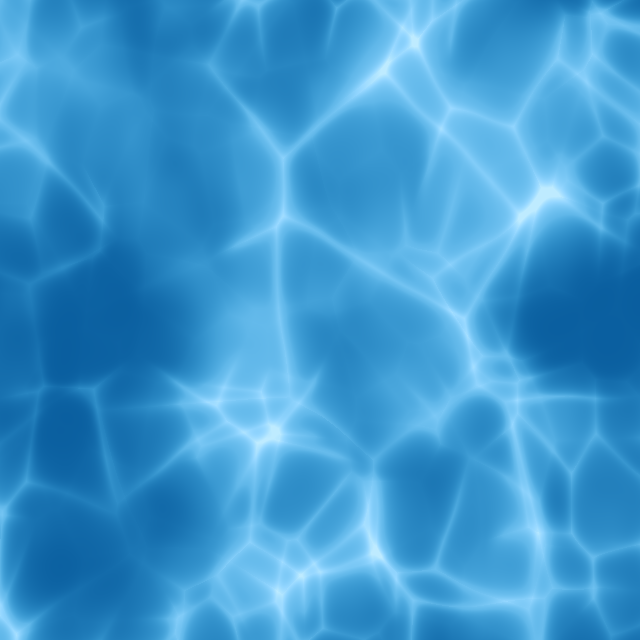
Give the GLSL for this texture, as a three.js fragment shader.

```glsl
varying vec2 vUv;

#define CELLS 3.9
#define CELL_GROWTH 1.55
#define STRETCH vec2(1.1, 0.92)
#define WARP 0.05
#define LINE_LIGHT 0.42
#define GLOW_LIGHT 0.25
#define CELL_TINT 0.26
#define DEPTH_CONTRAST 1.3
#define BASE_LEVEL 0.16
#define DEEP_BLUE vec3(0.06, 0.40, 0.65)
#define MID_GAIN vec3(0.29, 0.40, 0.35)
#define HIGHLIGHT_GAIN vec3(0.23, 0.04, 0.0)

float hash(vec2 p) {
  return fract(sin(dot(p, vec2(127.1, 311.7))) * 43758.55);
}

vec2 hash2(vec2 p) {
  return vec2(hash(p), hash(p + vec2(37.3, 17.9)));
}

float noise(vec2 p) {
  vec2 i = floor(p);
  vec2 f = p - i;
  f = f * f * f * (f * (f * 6.0 - 15.0) + 10.0);
  float low = mix(hash(i), hash(i + vec2(1.0, 0.0)), f.x);
  float high = mix(hash(i + vec2(0.0, 1.0)), hash(i + vec2(1.0, 1.0)), f.x);
  return mix(low, high, f.y);
}

vec2 noise2(vec2 p) {
  return vec2(noise(p), noise(p + vec2(51.7, 23.1))) - 0.5;
}

// Web of light: x = thin lines, y = glow around them, z = soft tint per cell
vec3 lightWeb(vec2 p, float scale, float lineWidth) {
  vec2 q = p * scale;
  vec2 cell = floor(q);
  vec2 f = q - cell;

  // Nearest site
  vec2 nearId = vec2(0.0);
  vec2 nearSite = vec2(0.0);
  float best = 1e3;
  for (int y = -1; y <= 1; y++) {
    for (int x = -1; x <= 1; x++) {
      vec2 id = vec2(float(x), float(y));
      vec2 site = id + hash2(cell + id) - f;
      float d = dot(site, site);
      if (d < best) {
        best = d;
        nearId = id;
        nearSite = site;
      }
    }
  }

  // Light gathered from every border of the nearest cell
  float line = 0.0;
  float glow = 0.0;
  float tint = 0.0;
  float total = 0.0;
  for (int y = -2; y <= 2; y++) {
    for (int x = -2; x <= 2; x++) {
      vec2 id = nearId + vec2(float(x), float(y));
      vec2 site = id + hash2(cell + id) - f;
      float weight = exp(-5.0 * (dot(site, site) - best));
      tint += weight * hash(cell + id + 71.0);
      total += weight;
      vec2 between = site - nearSite;
      if (dot(between, between) > 1e-4) {
        float edge = dot(0.5 * (site + nearSite), normalize(between));
        float d = length(vec2(edge / scale, 0.002));
        line += exp(-d / lineWidth);
        glow += exp(-edge / 0.13);
      }
    }
  }
  return vec3(1.0 - exp(-1.3 * line), glow, tint / total - 0.5);
}

void main() {
  // Gently bent water surface
  vec2 p = vUv * STRETCH + 3.7;
  p += WARP * noise2(p * 4.0) + 0.22 * WARP * noise2(p * 11.0 + 9.0);

  // Soft light and dark depths
  float depth = 0.62 * noise(p * 3.6 + 5.0) + 0.28 * noise(p * 7.5 + 13.0)
              + 0.10 * noise(p * 15.0 + 29.0) - 0.5;
  float light = BASE_LEVEL + DEPTH_CONTRAST * depth;

  // Overlapping webs, finer ones fainter and more broken
  float scale = CELLS;
  float gain = 1.0;
  for (int i = 0; i < 3; i++) {
    float layer = float(i);
    float patches = noise(p * (4.5 + layer) + 19.0 * layer + 41.0) + 0.6 * depth;
    float strength = 0.1 + 0.9 * smoothstep(0.27 + 0.08 * layer, 0.75 + 0.06 * layer, patches);
    vec3 web = lightWeb(p + 7.3 * layer, scale, mix(0.011, 0.005, strength));
    light += gain * strength * (LINE_LIGHT * web.x + GLOW_LIGHT * web.y);
    light += gain * CELL_TINT * web.z;
    scale *= CELL_GROWTH;
    gain *= 0.75;
  }

  // Soft floor for the shadows and shoulder for the highlights
  float lifted = light + 0.1;
  light = 0.5 * (lifted + sqrt(lifted * lifted + 0.02)) - 0.1;
  light = min(light - 0.55 * max(light - 0.75, 0.0), 1.15);

  vec3 color = DEEP_BLUE + MID_GAIN * light + HIGHLIGHT_GAIN * light * light * light;
  gl_FragColor = vec4(clamp(color, 0.0, 1.0), 1.0);
}
```
